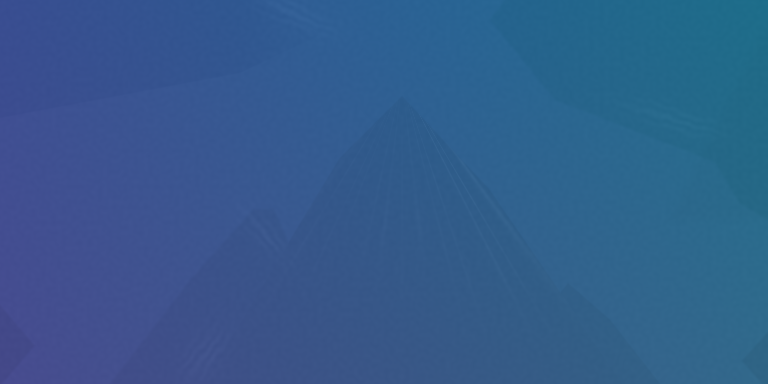
Reproduce this background procedurally as a Shadertoy shader.

```glsl
// Faint skyscrapers seen from below under an indigo to teal gradient.

// Signed distance to the line a-b, positive on its left side.
float side(vec2 p, vec2 a, vec2 b) {
    vec2 d = normalize(b - a);
    return d.x * (p.y - a.y) - d.y * (p.x - a.x);
}

float fill(float d, float softness) {
    return smoothstep(-softness, softness, d);
}

vec2 gradientAt(vec2 cell) {
    float h = fract(sin(dot(cell, vec2(127.1, 311.7))) * 43758.5);
    return vec2(cos(6.2832 * h), sin(6.2832 * h));
}

float gradientNoise(vec2 p) {
    vec2 i = floor(p), f = fract(p), u = f * f * (3.0 - 2.0 * f);
    vec2 e = vec2(1, 0);
    float low = mix(dot(gradientAt(i), f), dot(gradientAt(i + e), f - e), u.x);
    float high = mix(dot(gradientAt(i + e.yx), f - e.yx),
                     dot(gradientAt(i + 1.0), f - 1.0), u.x);
    return mix(low, high, u.y);
}

// Fine parallel strokes inside a soft, slanted ellipse.
float strokes(vec2 p, vec2 center, float angle, vec2 size) {
    float c = cos(angle), s = sin(angle);
    vec2 q = mat2(c, -s, s, c) * (p - center);
    float lines = 0.5 + 0.5 * cos(q.y * 260.0 + 3.0 * gradientNoise(q * 25.0));
    return lines * exp(-dot(q / size, q / size));
}

float mainTower(vec2 p) {
    vec2 apex = vec2(1.047, 0.75);
    vec2 leftBend = vec2(0.885, 0.589), rightBend = vec2(1.276, 0.505);
    float left = max(side(p, leftBend, apex), side(p, vec2(0.755, 0.375), leftBend));
    float right = max(side(p, apex, rightBend), side(p, rightBend, vec2(1.458, 0.24)));
    return -max(left, right);
}

float leftTower(vec2 p) {
    vec2 top = vec2(0.66, 0.455), bend = vec2(0.495, 0.271);
    float left = max(side(p, bend, top), side(p, vec2(0.286, 0), bend));
    float right = side(p, vec2(0.715, 0.45), vec2(0.755, 0.36));
    return -max(max(left, right), p.y - 0.455);
}

float rightTower(vec2 p) {
    vec2 top = vec2(1.479, 0.263), bend = vec2(1.589, 0.167);
    float right = max(side(p, top, bend), side(p, bend, vec2(1.719, 0)));
    return -max(right, side(p, vec2(1.43, 0.2), top));
}

float leftRoof(vec2 p) {
    vec2 a = vec2(0.625, 0.81), b = vec2(0.833, 0.909);
    float lower = min(side(p, vec2(0, 0.693), a), side(p, a, b));
    return min(lower, side(p, b, vec2(0.682, 1)));
}

float rightRoof(vec2 p) {
    vec2 a = vec2(1.276, 0.948), b = vec2(1.445, 0.74);
    vec2 c = vec2(1.862, 0.578), d = vec2(1.927, 0.47);
    float body = min(side(p, a, b), side(p, b, c));
    body = min(body, side(p, vec2(1.315, 1), a));
    float corner = min(side(p, c, d), side(p, d, vec2(2, 0.427)));
    return max(body, min(corner, p.x - c.x));
}

void mainImage(out vec4 fragColor, in vec2 fragCoord) {
    vec2 uv = fragCoord / iResolution.xy;
    vec2 p = vec2(2.0 * uv.x, uv.y);
    float soft = max(0.003, 1.0 / iResolution.y);

    // Sky gradient with a blue glow at the top centre
    vec3 bottom = mix(vec3(0.28, 0.295, 0.56), vec3(0.195, 0.41, 0.545), uv.x);
    vec3 top = mix(vec3(0.235, 0.315, 0.58), vec3(0.125, 0.44, 0.56), uv.x);
    vec3 color = mix(bottom, top, uv.y);
    vec2 glow = (p - vec2(1.08, 0.95)) / vec2(0.55, 0.5);
    color += vec3(-0.01, 0.003, 0.01) * exp(-dot(glow, glow));

    // Overhanging roofs and dark corners
    float roofFade = 1.0 - 0.6 * smoothstep(0.6, 0.8, p.x);
    color *= mix(vec3(1), vec3(0.945, 0.965, 0.98), fill(leftRoof(p), soft) * roofFade);
    color *= mix(vec3(1), vec3(0.915, 0.975, 0.965), fill(rightRoof(p), 2.0 * soft));
    float rightPanel = min(-side(p, vec2(1.86, 0.66), vec2(1.93, 0.8)), p.y - 0.427);
    color *= 1.0 - 0.015 * fill(rightPanel, 0.02);
    float corners = max(0.09 - p.x - abs(p.y - 0.1) * 0.85,
                        p.x - 1.932 - abs(p.y - 0.06) * 0.9);
    color *= 1.0 - 0.045 * fill(corners, 2.0 * soft);

    // Towers
    float tower = fill(mainTower(p), soft);
    float neighbors = max(fill(leftTower(p), 2.0 * soft), fill(rightTower(p), soft));
    float body = max(tower, 0.85 * neighbors);
    color *= mix(vec3(1), vec3(0.95, 0.955, 0.955), body);

    // Uneven facade ribs fanning out from just above the apex
    vec2 fan = p - vec2(1.047, 0.79);
    float slope = fan.x / max(-fan.y, 0.02);
    float wave = 0.5 + 0.5 * cos(slope * 52.0 + 4.0 * gradientNoise(vec2(slope * 7.0, 2.0)));
    float strength = 0.3 + 0.7 * smoothstep(0.2, 0.5, slope)
                   + 0.5 * gradientNoise(vec2(slope * 9.0, p.y * 6.0));
    float ribs = pow(wave, 8.0) * strength;
    float ribFade = smoothstep(0.05, 0.55, p.y) * smoothstep(0.0, 0.1, -fan.y);
    color += 0.022 * ribs * tower * ribFade;

    // Window strokes and a little surface grain
    float detail = strokes(p, vec2(0.69, 0.39), -0.85, vec2(0.08, 0.03))
                 + strokes(p, vec2(0.53, 0.07), 0.95, vec2(0.08, 0.045))
                 + strokes(p, vec2(0.77, 0.96), -0.4, vec2(0.1, 0.04))
                 + strokes(p, vec2(1.75, 0.69), -0.28, vec2(0.13, 0.03));
    color += 0.018 * detail;
    color += 0.009 * gradientNoise(p * 75.0);

    fragColor = vec4(color, 1.0);
}
```
